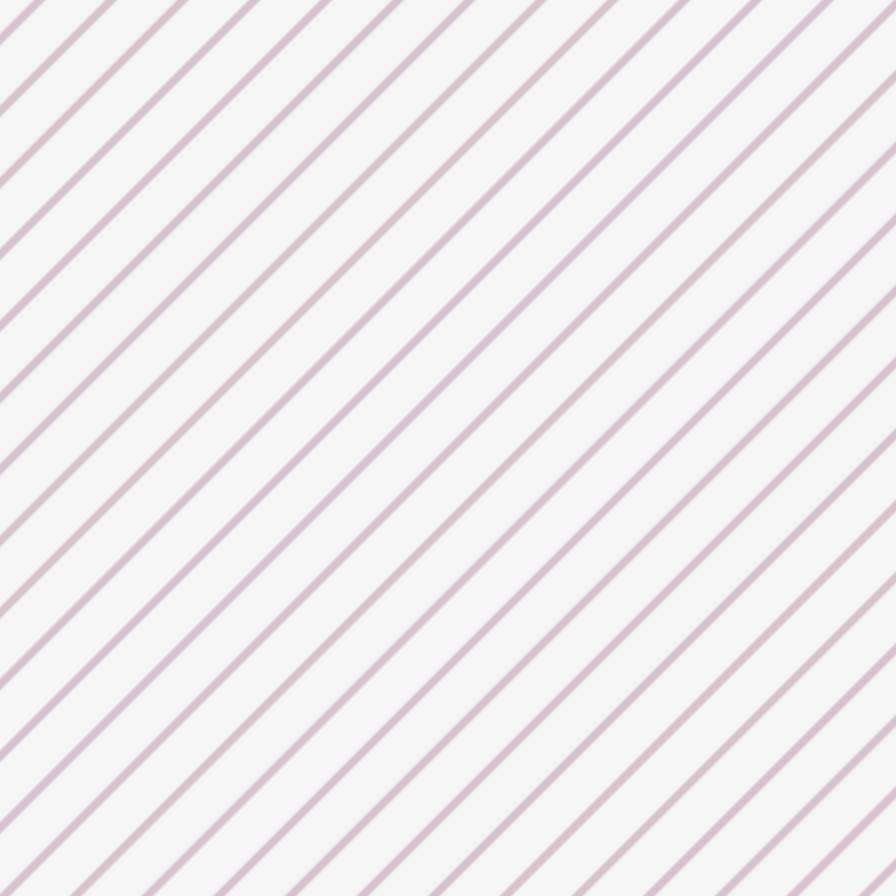
Give the GLSL for this pattern, as a three.js fragment shader.

```glsl
// Thin mauve diagonal stripes rising to the right on a pale grey ground.
// A rotated coordinate is repeated with fract; each stripe is a soft-edged
// band, with a faint violet-to-rose drift that recurs every six stripes.

#define REPEATS 12.5        // stripes along each side of the canvas
#define PHASE 0.553         // stripe centre, in repeats from the top left
#define LINE_WIDTH 0.0091   // measured across the stripe
#define EDGE_SOFTNESS 0.0048
#define TINT_CYCLE 6.0      // stripes per tint cycle
#define TINT_CENTRE 4.5     // most violet point of the cycle
#define GROUND vec3(0.96, 0.96, 0.96)
#define MAUVE vec3(0.84, 0.76, 0.81)
#define TINT_SHIFT vec3(0.0, -0.004, 0.010)

varying vec2 vUv;

const float TAU = 6.28319;

// Coverage of a band centred on zero, smoothed at both edges
float band(float dist, float width, float softness) {
  float halfSoft = 0.5 * softness;
  return 1.0 - smoothstep(-halfSoft, halfSoft, abs(dist) - 0.5 * width);
}

// Stripe colour, drifting slightly from one stripe to the next
vec3 stripeColour(float index) {
  float drift = cos(TAU * (index - TINT_CENTRE) / TINT_CYCLE);
  return MAUVE + TINT_SHIFT * drift;
}

void main() {
  // Diagonal position from the top left corner, counted in stripes
  float diagonal = vUv.x + 1.0 - vUv.y;
  float position = diagonal * REPEATS - PHASE + 0.5;
  float index = floor(position);

  // Perpendicular distance to the nearest stripe centre
  float dist = (fract(position) - 0.5) / (REPEATS * sqrt(2.0));
  float softness = max(EDGE_SOFTNESS, fwidth(diagonal) / sqrt(2.0));

  float coverage = band(dist, LINE_WIDTH, softness);
  gl_FragColor = vec4(mix(GROUND, stripeColour(index), coverage), 1.0);
}
```
